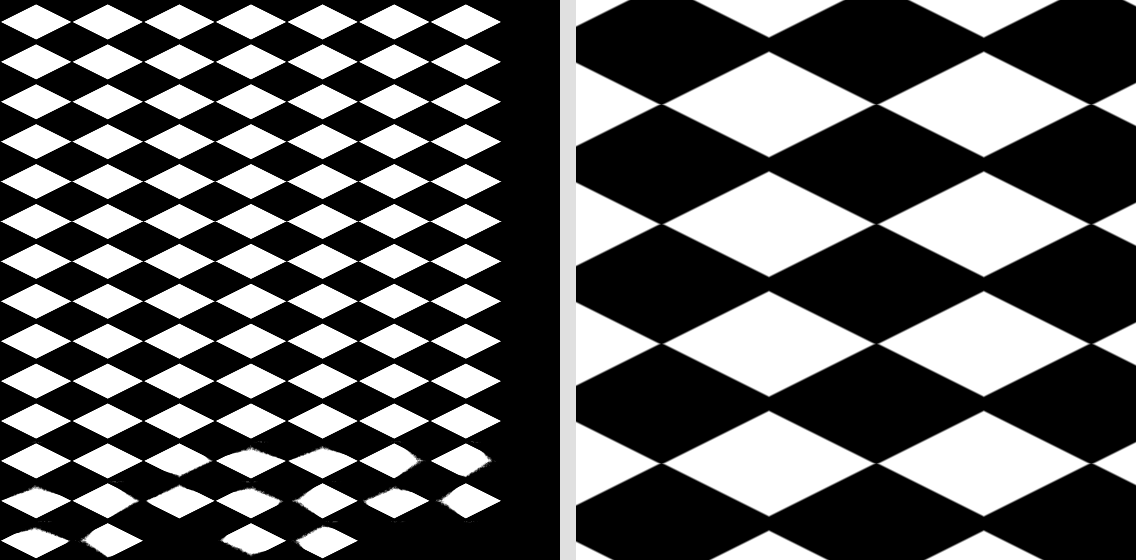
Left, the full canvas; right, a detail of the centre.
This pattern is drawn by a three.js fragment shader. Its source:

```glsl
#define COLUMNS 7.0
#define PITCH vec2(0.1279, 0.07126)
#define FIRST_CENTER vec2(0.0645, 0.0344)
#define HALF_SIZE vec2(0.0629, 0.0314)
#define SOFTNESS 0.0008
#define WORN_ROWS 3.0
#define WEAR_DEPTH 0.010
#define GRAIN_SCALE 150.0
#define STREAK_GRAY 0.3
#define PAPER vec3(0.0)
#define INK vec3(1.0)

varying vec2 vUv;

float hash(vec2 p) {
  return fract(sin(dot(p, vec2(127.1, 311.7))) * 43758.5);
}

// Distance to the nearest scattered point
float cellular(vec2 p) {
  vec2 base = floor(p);
  float nearest = 1.0;
  for (int y = -1; y <= 1; y++) {
    for (int x = -1; x <= 1; x++) {
      vec2 cell = base + vec2(float(x), float(y));
      vec2 point = cell + vec2(hash(cell), hash(cell + 19.3));
      nearest = min(nearest, distance(p, point));
    }
  }
  return nearest;
}

// Signed distance to the diamond's sides
float diamond(vec2 p, vec2 halfSize) {
  vec2 q = abs(p) / halfSize;
  return (q.x + q.y - 1.0) / length(1.0 / halfSize);
}

// One for filled cells; the lowest row has gaps
float occupied(vec2 cell) {
  float inside = step(0.0, cell.x) * step(cell.x, COLUMNS - 0.5);
  bool gap = cell.y < 0.5 && (mod(cell.x, 3.0) > 1.5 || cell.x > 5.5);
  return gap ? 0.0 : inside;
}

// Fade depth, strongest on one random side of each worn diamond
float wearDepth(vec2 p, vec2 cell) {
  float worn = step(cell.y, WORN_ROWS - 0.5);
  worn *= step(1.5, cell.x + 2.0 * (WORN_ROWS - 1.0 - cell.y));
  float angle = 6.2832 * hash(cell + 3.0);
  float side = dot(vec2(cos(angle), sin(angle)), p / HALF_SIZE);
  float strength = mix(0.3, 1.0, hash(cell + 7.0));
  return WEAR_DEPTH * worn * strength * smoothstep(0.1, 0.8, side);
}

// Faint broken streak above some of the low diamonds
float streak(vec2 p, vec2 cell, float grain) {
  float present = step(cell.y, WORN_ROWS - 0.5) * step(0.45, hash(cell + 11.0));
  vec2 offset = vec2(0.04 * (hash(cell + 5.0) - 0.5), 0.0338);
  vec2 q = (p - offset) / vec2(0.018, 0.0018);
  float body = 1.0 - smoothstep(0.2, 1.0, length(q));
  return present * body * smoothstep(0.35, 0.65, grain);
}

void main() {
  // Repeating cells
  vec2 grid = (vUv - FIRST_CENTER) / PITCH + 0.5;
  vec2 cell = floor(grid);
  vec2 p = (fract(grid) - 0.5) * PITCH;

  // Speckle for the worn parts
  float grain = 0.6 * cellular(vUv * GRAIN_SCALE)
              + 0.4 * cellular(vUv * GRAIN_SCALE * 2.3);

  // Diamonds with eroded sides
  float depth = wearDepth(p, cell);
  float d = diamond(p, HALF_SIZE) + grain * depth;
  float fill = 1.0 - smoothstep(-SOFTNESS - depth, SOFTNESS, d);
  fill *= occupied(cell);

  // Smudges in the dark gaps
  float inColumns = step(0.0, cell.x) * step(cell.x, COLUMNS - 0.5);
  float smudge = STREAK_GRAY * streak(p, cell, grain) * inColumns;

  gl_FragColor = vec4(mix(PAPER, INK, max(fill, smudge)), 1.0);
}
```
